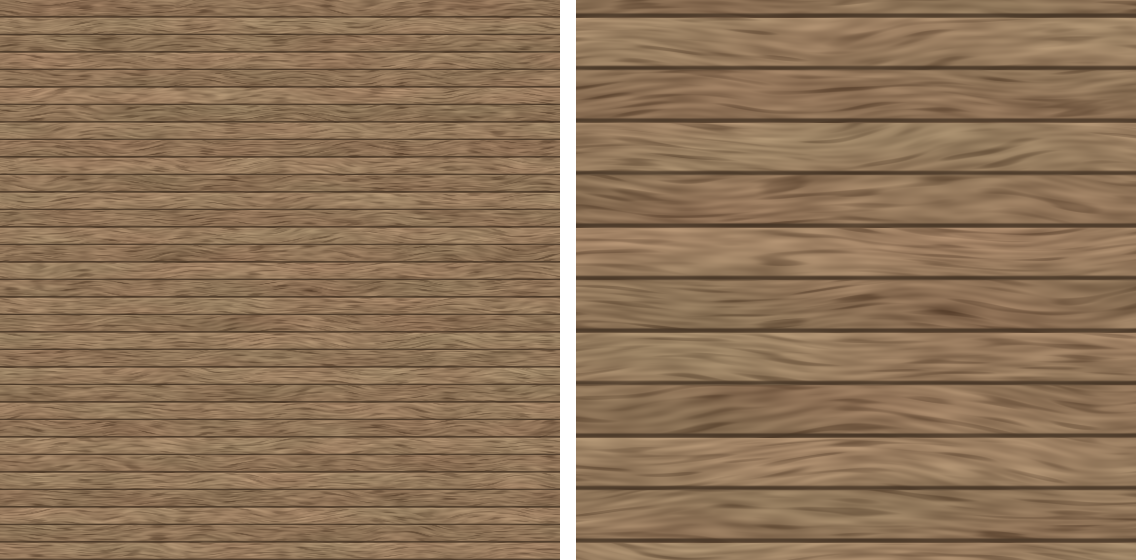
Left: the whole. Right: its middle third, enlarged.
Give the GLSL for this texture, as a WebGL 1 fragment shader.

```glsl
precision highp float;
// Horizontal wooden slats: 32 full-width planks with alternating tone, split
// by thin dark seams. Each plank gets its own stretched, tilted gradient noise
// for fibres and pores; the noise wraps across x so the tile is seamless.

uniform vec2 u_resolution;

const float PLANKS = 32.0;
const float TAU = 6.2831853;
const vec3 WOOD_DARK = vec3(0.42, 0.325, 0.235);
const vec3 WOOD_LIGHT = vec3(0.67, 0.555, 0.43);
const vec3 SEAM_COLOR = vec3(0.27, 0.205, 0.145);

float hash(vec3 p) {
  p = fract(p * vec3(0.1031, 0.1030, 0.0973));
  p += dot(p, p.yzx + 33.33);
  return fract((p.x + p.y) * p.z);
}

// Contribution of one lattice corner, wrapped along x.
float corner(vec2 cell, vec2 offset, float wrapX, float seed) {
  float angle = TAU * hash(vec3(mod(cell.x, wrapX), cell.y, seed));
  return dot(vec2(cos(angle), sin(angle)), offset);
}

// Gradient noise with freq.x whole cells across the tile.
float noise(vec2 q, vec2 freq, float seed) {
  vec2 p = q * freq;
  vec2 i = floor(p);
  vec2 f = p - i;
  vec2 u = f * f * f * (f * (f * 6.0 - 15.0) + 10.0);
  vec2 e = vec2(1.0, 0.0);
  float low = mix(corner(i, f, freq.x, seed),
                  corner(i + e.xy, f - e.xy, freq.x, seed), u.x);
  float high = mix(corner(i + e.yx, f - e.yx, freq.x, seed),
                   corner(i + e.xx, f - e.xx, freq.x, seed), u.x);
  return mix(low, high, u.y);
}

// Lightness of the wood; q.x spans the tile, q.y spans one plank.
float woodTone(vec2 q, float seed) {
  // Tilt the fibres gently, keeping each streak nearly straight.
  float tilt = 0.7 * noise(q, vec2(7.0, 0.4), seed + 40.0);
  vec2 g = vec2(q.x, q.y + tilt);

  float patches = noise(g, vec2(8.0, 1.2), seed + 120.0);
  float fibres = noise(g, vec2(19.0, 6.0), seed + 160.0);
  float fine = noise(g, vec2(37.0, 10.0), seed + 200.0);
  float pores = smoothstep(0.1, 0.42, noise(g, vec2(23.0, 8.5), seed + 240.0));
  return 0.64 + 0.27 * patches + 0.34 * fibres + 0.42 * fine - 0.4 * pores;
}

// Soft-edged stripe of the given half width.
float stripe(float dist, float halfWidth, float blur) {
  return 1.0 - smoothstep(halfWidth - blur, halfWidth + blur, dist);
}

void main() {
  vec2 uv = gl_FragCoord.xy / u_resolution;
  float y = uv.y * PLANKS;
  float row = mod(floor(y), PLANKS);
  float v = fract(y);
  float pixel = PLANKS / u_resolution.y;
  vec2 q = vec2(uv.x, v);

  // Even planks are lighter, with a small random shift for each.
  float lightPlank = 1.0 - mod(row, 2.0);
  float shift = mix(-0.09, 0.09, lightPlank)
              + 0.05 * (hash(vec3(row, 7.0, 3.0)) - 0.5);
  float tone = woodTone(q, row) + shift;

  // Rounded edges: lit along the top, shaded toward the bottom.
  tone += mix(0.05, 0.22, lightPlank) * exp(-(1.0 - v) * 14.0);
  tone -= 0.2 * exp(-v * 9.0);
  vec3 color = mix(WOOD_DARK, WOOD_LIGHT, clamp(tone, -0.3, 1.15));

  // Slow drift between reddish and yellowish wood.
  float warmth = noise(q, vec2(6.0, 0.7), row + 280.0)
               + 0.3 * (hash(vec3(row, 19.0, 5.0)) - 0.5);
  color *= 1.0 + warmth * vec3(0.025, -0.02, -0.01);

  // Seam at the foot of each plank, slightly uneven in depth.
  float seamDist = abs(fract(v - 0.04 + 0.5) - 0.5);
  float seam = stripe(seamDist, 0.038, max(0.025, 0.55 * pixel));
  float depth = 0.84 + 0.3 * noise(q, vec2(15.0, 1.0), row + 320.0);
  color = mix(color, SEAM_COLOR, seam * clamp(depth, 0.0, 1.0));

  gl_FragColor = vec4(color, 1.0);
}
```
